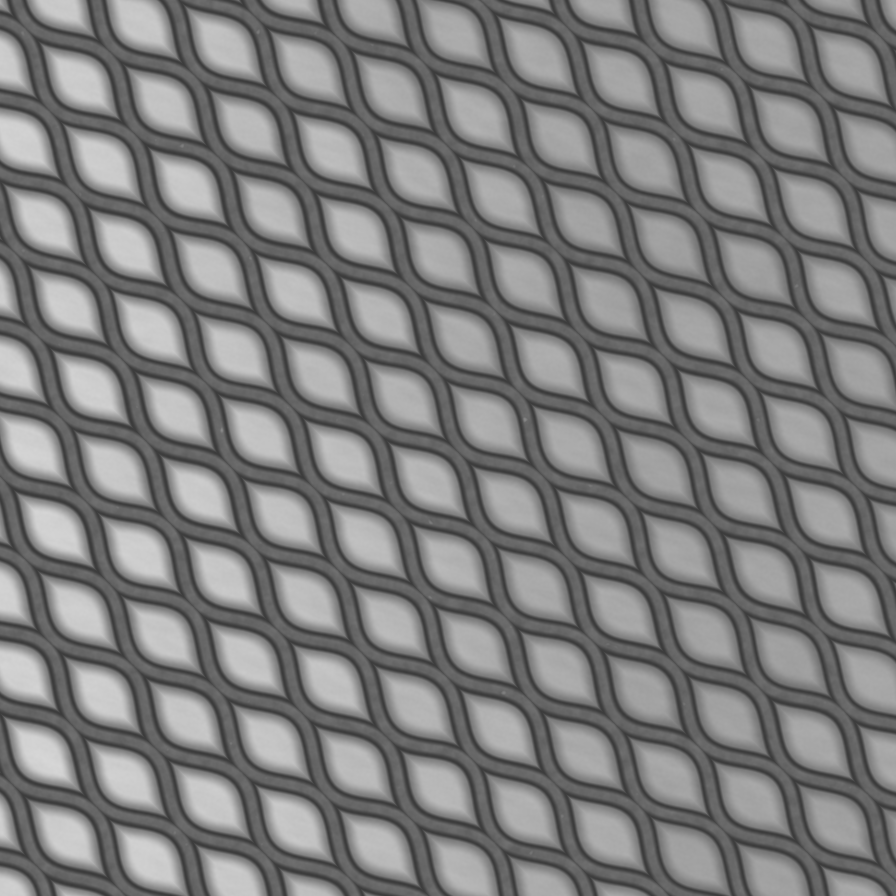
Write a Shadertoy shader that draws this pattern.

```glsl
// Grey expanded-metal mesh: slanted lens openings between wavy, touching strands.

const float TAU = 6.2831853;
const vec2 STEP_ACROSS = vec2(0.0940, -0.0260);  // one opening to the right
const vec2 STEP_DOWN   = vec2(0.0267, -0.0922);  // one opening downwards
const vec2 CENTRE      = vec2(0.5456, 0.5286);   // middle of one opening

vec2 hash2(vec2 p) {
    vec3 q = fract(p.xyx * vec3(0.1031, 0.1030, 0.0973));
    q += dot(q, q.yzx + 33.33);
    return fract((q.xx + q.yz) * q.zy);
}

float cornerSlope(vec2 cell, vec2 offset) {
    return dot(hash2(cell) * 2.0 - 1.0, offset);
}

float gradientNoise(vec2 p) {
    vec2 i = floor(p), f = fract(p);
    vec2 w = f * f * f * (f * (f * 6.0 - 15.0) + 10.0);
    vec2 e = vec2(1.0, 0.0);
    float low  = mix(cornerSlope(i, f), cornerSlope(i + e, f - e), w.x);
    float high = mix(cornerSlope(i + e.yx, f - e.yx), cornerSlope(i + e.xx, f - e.xx), w.x);
    return mix(low, high, w.y);
}

float fbm(vec2 p) {
    float sum = 0.0, gain = 1.0;
    for (int k = 0; k < 3; k++) {
        sum += gain * gradientNoise(p);
        p = p * 2.03 + 17.0;
        gain *= 0.5;
    }
    return sum;
}

// Signed distance to the strand centreline, negative towards the opening.
// p.x runs along the long diagonal, p.y along the short one, both in -0.5..0.5.
float strandDistance(vec2 p, vec2 diagonals) {
    float swing = 0.19;
    float line = 0.25 + swing * cos(TAU * p.x);
    float slope = swing * TAU * sin(TAU * p.x) * diagonals.y / diagonals.x;
    return (abs(p.y) - line) * diagonals.y / sqrt(1.0 + slope * slope);
}

// Rounded metal: grey ridge falling to dark flanks, lit from the upper right.
float strandTone(float d, float side, float grain) {
    float flank = smoothstep(0.0028, 0.0085, abs(d));
    float ridge = 0.405 + 2.5 * side + 0.05 * grain;
    return mix(ridge, 0.235, flank);
}

// Backdrop seen through an opening: bright on the left, dim near the rim.
float openingTone(vec2 uv, float depth, float streak) {
    float peak = mix(0.81, 0.64, smoothstep(0.0, 0.8, uv.x + 0.15 * (uv.y - 0.4)));
    return mix(0.46, peak, smoothstep(-0.002, 0.016, depth)) + 0.03 * streak;
}

void mainImage(out vec4 fragColor, in vec2 fragCoord) {
    vec2 uv = fragCoord / iResolution.y;
    float pixel = 1.0 / iResolution.y;

    // Slight bends in the sheet
    vec2 bend = vec2(gradientNoise(uv * 9.0), gradientNoise(uv * 9.0 + 41.0));
    vec2 pos = uv - CENTRE + 0.0028 * bend;

    // Slanted lattice and its diagonals
    vec2 lattice = inverse(mat2(STEP_ACROSS, STEP_DOWN)) * pos;
    vec2 cell = round(lattice);
    vec2 local = lattice - cell;
    vec2 p = 0.5 * vec2(local.x + local.y, local.x - local.y);
    vec2 diagonals = vec2(length(STEP_ACROSS + STEP_DOWN), length(STEP_ACROSS - STEP_DOWN));
    vec2 chance = hash2(cell + 100.0);

    // Strands
    float d = strandDistance(p, diagonals);
    float side = d * clamp(p.y * 25.0, -1.0, 1.0);
    float metal = strandTone(d, side, fbm(uv * 70.0));

    // Openings, each a little different in size and brightness
    float rim = 0.0106 + 0.0008 * (chance.x - 0.5);
    float depth = -d - rim;
    float streak = fbm(mat2(0.94, 0.34, -0.34, 0.94) * uv * vec2(22.0, 60.0));
    float light = openingTone(uv, depth, streak) + 0.03 * (chance.y - 0.5);
    float soft = max(0.0022, pixel);
    float tone = mix(metal, light, smoothstep(-soft, soft, depth));

    // Rare worn glints on the ridges
    float wear = smoothstep(0.42, 0.75, gradientNoise(uv * 95.0 + 7.0));
    tone += 0.14 * wear * (1.0 - smoothstep(0.002, 0.006, abs(d)));

    // Fine grain
    tone += 0.012 * gradientNoise(uv * 230.0);
    fragColor = vec4(vec3(clamp(tone, 0.0, 1.0)), 1.0);
}
```
